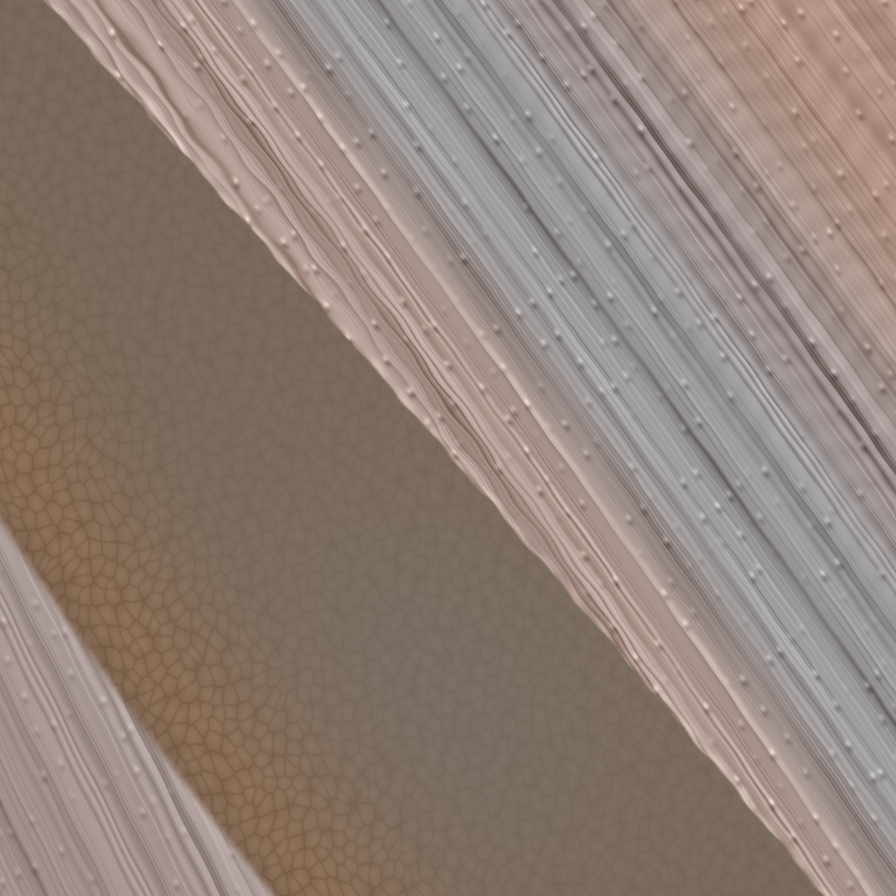
Reproduce this texture procedurally as a three.js fragment shader.

```glsl
varying vec2 vUv;

const vec3 HIDE_BASE = vec3(0.468, 0.408, 0.348);
const vec3 HIDE_COOL = vec3(0.480, 0.425, 0.380);
const vec3 HIDE_WARM = vec3(0.540, 0.420, 0.325);
const vec3 CLOTH_PINK = vec3(0.685, 0.600, 0.565);
const vec3 CLOTH_GREY = vec3(0.615, 0.608, 0.618);
const vec3 CLOTH_MAUVE = vec3(0.605, 0.555, 0.550);
const vec3 CLOTH_TAN = vec3(0.690, 0.575, 0.515);
const vec3 CLOTH_LOWER = vec3(0.640, 0.575, 0.565);
const vec3 THREAD_TINT = vec3(0.94, 1.0, 1.03);
const float EDGE_SOFT = 0.002;
const float LOWER_SOFT = 0.007;
const float COARSE = 43.0;
const float MEDIUM = 83.0;
const float FINE = 171.0;
const vec2 KNOT_GRID = vec2(47.0, 23.0);
const float GRAIN_SCALE = 62.0;

float hash(float n) {
  return fract(sin(n * 12.99 + 4.1) * 4375.85);
}

vec2 hash2(vec2 p) {
  return fract(sin(vec2(dot(p, vec2(27.1, 61.7)), dot(p, vec2(69.5, 18.3)))) * 4375.85);
}

// Rounded strands of random shade with dark gaps of random depth
float strands(float u, float freq) {
  float s = u * freq + 0.3 * sin(u * freq * 1.7);
  float gap = smoothstep(0.18, 0.5, abs(fract(s) - 0.5));
  float shade = hash(floor(s) + freq) - 0.4;
  float depth = hash(floor(s + 0.5) + freq * 2.0);
  return mix(shade, -depth * depth * 1.3, gap);
}

float weave(float u) {
  return 0.085 * strands(u, COARSE) + 0.105 * strands(u, MEDIUM) + 0.060 * strands(u, FINE);
}

// Small raised knots, lit on one side and shaded on the other
float knots(vec2 p) {
  vec2 q = p * KNOT_GRID;
  vec2 cell = floor(q);
  float sum = 0.0;
  for (int j = -1; j <= 1; j++) {
    for (int i = -1; i <= 1; i++) {
      vec2 id = cell + vec2(float(i), float(j));
      vec2 r = hash2(id);
      vec2 d = (q - id - 0.25 - 0.5 * r.yx) / KNOT_GRID;
      float power = smoothstep(0.3, 1.0, r.x);
      float lit = exp(-dot(d * d, vec2(90000.0, 60000.0)));
      d -= vec2(-0.002, 0.006);
      float shade = exp(-dot(d * d, vec2(50000.0, 50000.0)));
      sum += power * (0.20 * lit - 0.15 * shade);
    }
  }
  return sum;
}

// Cellular grain: x is the distance to a crease, y the pebble height
vec2 pebbles(vec2 p) {
  vec2 cell = floor(p);
  float near = 8.0;
  float next = 8.0;
  for (int j = -1; j <= 1; j++) {
    for (int i = -1; i <= 1; i++) {
      vec2 id = cell + vec2(float(i), float(j));
      float d = length(id + 0.1 + 0.8 * hash2(id) - p);
      next = min(next, max(near, d));
      near = min(near, d);
    }
  }
  return vec2(next - near, 1.0 - near);
}

vec3 upperCloth(vec2 p, float rim) {
  float t = 1.0 - p.y;
  float u = p.x - 0.74 * t + 0.03 * t * t;
  float along = dot(p, vec2(0.59, -0.81));
  float crinkle = 1.0 - smoothstep(0.12, 0.24, u);
  float wave = sin(along * 47.0 + u * 90.0) + 0.6 * sin(along * 101.0 - u * 170.0);
  float strand = u + wave * mix(0.0006, 0.0024, crinkle);

  vec3 color = mix(CLOTH_PINK, CLOTH_GREY, smoothstep(0.22, 0.38, u));
  color = mix(color, CLOTH_MAUVE, smoothstep(0.50, 0.60, u));
  color = mix(color, CLOTH_TAN, smoothstep(0.60, 0.84, u));
  color += 0.025 * sin(u * 71.0 + 1.2 * sin(u * 29.0));
  float contrast = mix(1.15, 0.65, smoothstep(0.55, 0.85, u));
  contrast *= 0.85 + 0.25 * sin(along * 17.0 + u * 60.0);
  color += weave(strand) * contrast * THREAD_TINT;
  float weft = sin(along * 145.0 + 2.0 * sin(u * 37.0));
  color += 0.014 * weft * smoothstep(0.40, 0.60, u);
  color += knots(vec2(strand, along)) * mix(0.85, 1.1, crinkle);
  float beads = 0.6 + 0.4 * sin(along * 130.0);
  return color + 0.10 * beads * exp(-pow((rim - 0.004) / 0.004, 2.0));
}

vec3 lowerCloth(vec2 p, float rim) {
  float u = p.x + 0.50 * p.y;
  float along = dot(p, vec2(0.45, -0.89));
  float strand = u + 0.0008 * sin(along * 53.0 + u * 80.0);
  vec3 color = CLOTH_LOWER + 0.75 * weave(strand + 0.37);
  color += 0.5 * knots(vec2(strand, along));
  return color + vec3(0.055, 0.060, 0.062) * exp(-rim / 0.025);
}

vec3 hide(vec2 p, float lowerGap) {
  float warm = exp(-pow((lowerGap - 0.045) / 0.10, 2.0));
  float cool = exp(-dot((p - vec2(0.45, 0.20)) * 3.0, (p - vec2(0.45, 0.20)) * 3.0));
  vec3 color = mix(HIDE_BASE, HIDE_COOL, cool);
  color = mix(color, HIDE_WARM, 0.85 * warm * smoothstep(0.95, 0.50, p.y));
  vec2 bend = 0.006 * vec2(sin(p.y * 43.0), sin(p.x * 51.0));
  vec2 grain = pebbles((p + bend) * mat2(1.0, 0.25, -0.25, 0.8) * GRAIN_SCALE);
  float relief = 0.055 * (grain.y - 0.58) - 0.035 * (1.0 - smoothstep(0.0, 0.25, grain.x));
  color += relief * mix(0.32, 1.05, warm) + 0.004;
  color += 0.006 * sin(p.x * 190.0 + p.y * 65.0) * sin(p.y * 130.0 - p.x * 40.0);
  return color - 0.045 * exp(-max(lowerGap, 0.0) / 0.012);
}

void main() {
  vec2 p = vUv;
  // Signed distances to the two slightly bowed borders
  float t = 1.0 - p.y;
  float s = 0.42 - p.y;
  float upper = (p.x - 0.050 - 0.91 * t + 0.04 * t * t) * 0.74;
  upper += 0.0012 * sin(p.y * 83.0) + 0.0006 * sin(p.y * 197.0);
  float lower = (0.64 * s + 0.21 * s * s - p.x) * 0.80;

  vec3 color = hide(p, -lower);
  color = mix(color, lowerCloth(p, max(lower, 0.0)), smoothstep(-LOWER_SOFT, LOWER_SOFT, lower));
  color = mix(color, upperCloth(p, upper), smoothstep(-EDGE_SOFT, EDGE_SOFT, upper));
  gl_FragColor = vec4(clamp(color, 0.0, 1.0), 1.0);
}
```
